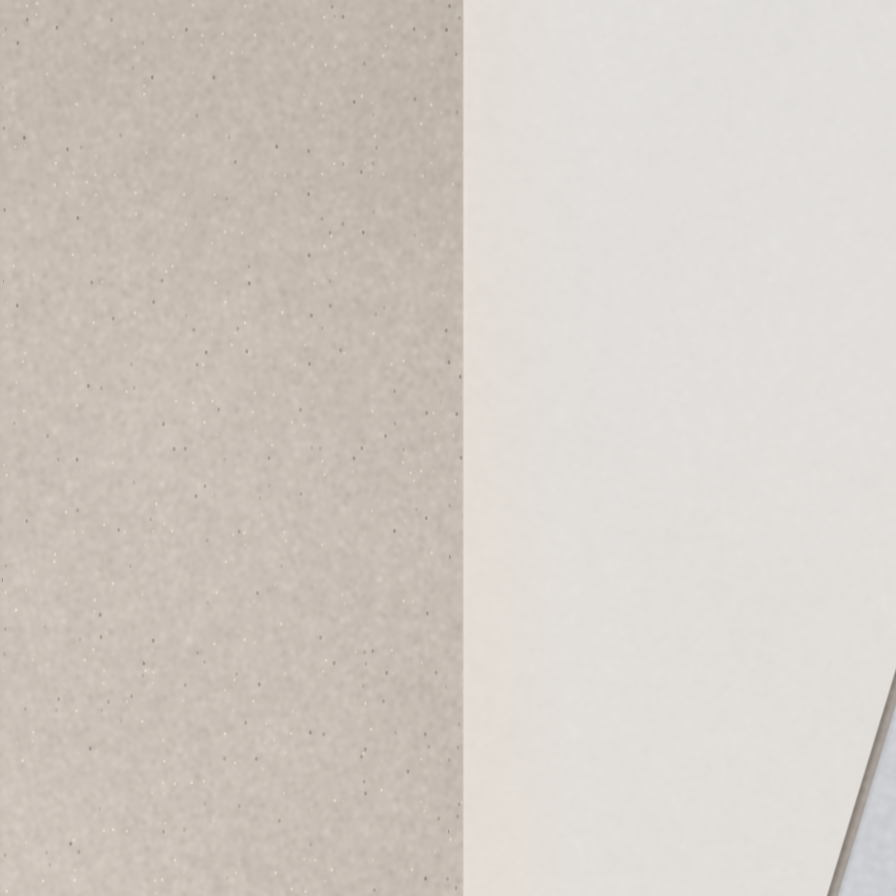
Write a three.js fragment shader that draws this background.

```glsl
// Two plaster walls meeting at a vertical corner, shaded beige beside pale cream,
// with a slanted trim and a cool panel at lower right. Soft gradients set the light;
// jittered cellular dots give the grain, pits and bright grains.
varying vec2 vUv;

vec3 hash3(vec2 cell) {
  vec3 p = fract(vec3(cell.xyx) * vec3(0.1031, 0.1030, 0.0973));
  p += dot(p, p.yxz + 33.33);
  return fract((p.xxy + p.yzz) * p.zyx);
}

// Sum of soft dots, one per cell, each with a random tone from -1 to 1.
float grain(vec2 p) {
  vec2 cell = floor(p);
  float sum = 0.0;
  for (int j = -1; j <= 1; j++) {
    for (int i = -1; i <= 1; i++) {
      vec2 c = cell + vec2(float(i), float(j));
      vec3 h = hash3(c);
      float d = length(p - c - h.xy);
      sum += (h.z * 2.0 - 1.0) * smoothstep(1.0, 0.0, d);
    }
  }
  return sum;
}

// Sparse small dots; only the given share of cells holds one.
float specks(vec2 p, float share) {
  vec2 cell = floor(p);
  vec3 h = hash3(cell + 71.0);
  float d = length((p - cell - 0.25 - 0.5 * h.xy) * vec2(1.15, 0.9));
  float strength = fract(h.z * 37.0) * 0.7 + 0.3;
  return step(h.z, share) * strength * smoothstep(0.24, 0.06, d);
}

// Broad, slow unevenness from layered sines.
float mottle(vec2 p) {
  return sin(p.x * 17.0 + 2.0 * sin(p.y * 9.0)) * 0.5
       + sin(p.y * 23.0 + 1.7 * sin(p.x * 13.0)) * 0.3
       + sin(p.x * 41.0 - p.y * 33.0) * 0.2;
}

vec3 shadedWall(vec2 uv) {
  vec3 color = mix(vec3(0.795, 0.755, 0.718), vec3(0.765, 0.727, 0.685), smoothstep(0.45, 1.0, uv.y));
  color -= 0.018 * smoothstep(0.2, 0.517, uv.x);
  color += 0.012 * smoothstep(0.35, 0.0, uv.y) * smoothstep(0.35, 0.0, uv.x);
  color += 0.005 * mottle(uv);
  color += 0.023 * grain(uv * vec2(170.0, 150.0));
  color += 0.010 * grain(uv * 75.0 + 19.0);

  // Pits gather beside the corner and the left border.
  float nearEdge = smoothstep(0.03, 0.0, 0.517 - uv.x) + smoothstep(0.02, 0.0, uv.x);
  color -= 0.17 * specks(uv * vec2(85.0, 75.0), 0.05 + 0.12 * nearEdge);
  color += vec3(0.10, 0.09, 0.075) * specks(uv * 90.0 + 43.0, 0.08);
  return color;
}

vec3 paleWall(vec2 uv) {
  vec3 color = mix(vec3(0.886, 0.873, 0.855), vec3(0.882, 0.872, 0.863), uv.y);
  float warmth = smoothstep(0.17, 0.0, uv.x - 0.517);
  color += vec3(0.008, -0.007, -0.020) * warmth;
  color += 0.002 * mottle(uv * 0.8 + 0.4);
  color += 0.0055 * grain(uv * 150.0 + 7.0);
  color += 0.003 * grain(uv * 60.0 + 31.0);
  return color;
}

void main() {
  vec2 uv = vUv;
  float soft = 0.0016;

  // The two walls and the thin light rim on their corner.
  vec3 color = mix(shadedWall(uv), paleWall(uv), smoothstep(-soft, soft, uv.x - 0.517));
  color += vec3(0.012, 0.007, 0.002) * smoothstep(0.004, 0.0, abs(uv.x - 0.520));

  // Signed distance right of the slanted trim's outer edge.
  float side = (uv.x - 0.923 - 0.304 * uv.y) * 0.957;
  vec3 trim = mix(vec3(0.53, 0.50, 0.47), vec3(0.65, 0.62, 0.59), smoothstep(0.001, 0.008, side));
  trim += 0.022 * grain(uv * 150.0 + 11.0);
  vec3 panel = vec3(0.803, 0.810, 0.824) + 0.018 * grain(uv * 140.0 + 53.0);
  panel -= 0.06 * smoothstep(0.018, 0.011, side);

  color = mix(color, trim, smoothstep(-soft, soft, side));
  color = mix(color, panel, smoothstep(-soft, soft, side - 0.0115));
  gl_FragColor = vec4(color, 1.0);
}
```
